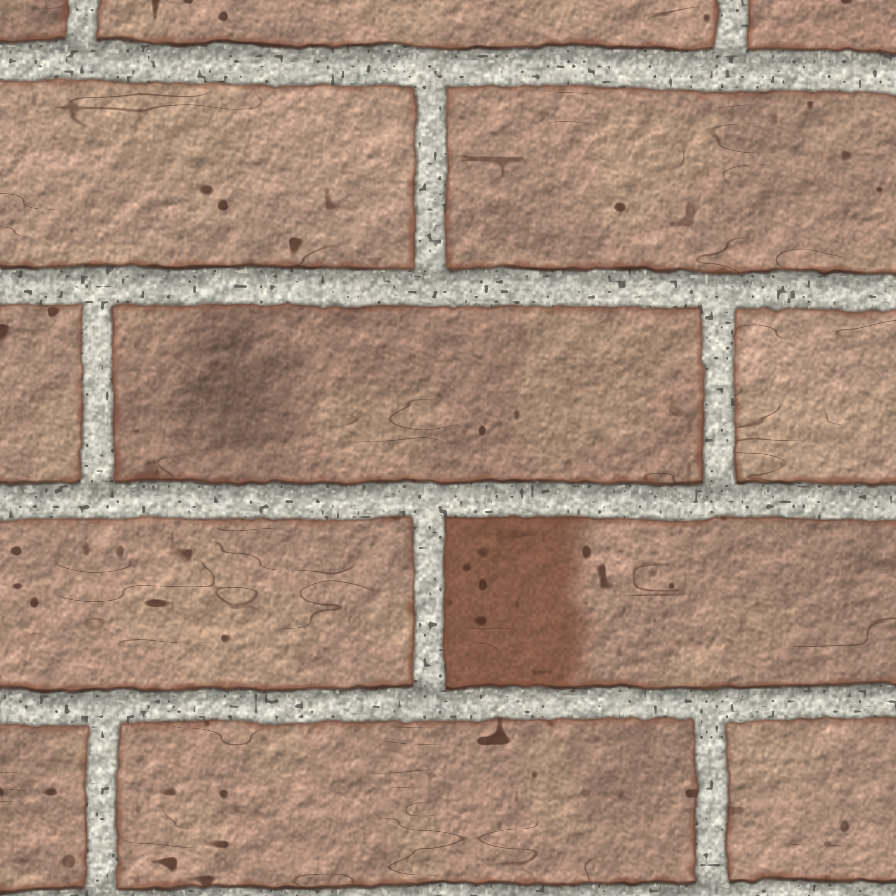
Reproduce this texture procedurally as a Shadertoy shader.

```glsl
// Weathered tan brick wall in running bond with pale, gritty mortar joints.

float hash(vec2 p) {
    vec3 q = fract(p.xyx * 0.1031);
    q += dot(q, q.yzx + 33.33);
    return fract((q.x + q.y) * q.z);
}

float noise(vec2 p) {
    vec2 i = floor(p), f = fract(p);
    f = f * f * (3.0 - 2.0 * f);
    return mix(mix(hash(i), hash(i + vec2(1, 0)), f.x),
               mix(hash(i + vec2(0, 1)), hash(i + vec2(1, 1)), f.x), f.y);
}

float fbm(vec2 p) {
    float sum = 0.0, amp = 0.45;
    for (int i = 0; i < 4; i++) {
        sum += amp * noise(p);
        p = mat2(1.6, 1.2, -1.2, 1.6) * p + 17.3;
        amp *= 0.57;
    }
    return sum;
}

// Brightness change of a rough surface lit from the upper left
float relief(vec2 p, float scale) {
    return fbm(p * scale) - fbm((p + vec2(-0.0018, 0.0034)) * scale);
}

vec3 brickColor(vec2 p, float row, float u, float d, float v) {
    float tone = hash(vec2(floor(u), row) + 41.7);
    float cloud = fbm(p * 7.0 + row * 5.0);
    vec3 col = mix(vec3(0.61, 0.485, 0.42), vec3(0.71, 0.59, 0.51), tone);
    col *= 0.86 + 0.28 * cloud;
    col = mix(col, vec3(0.70, 0.60, 0.49), 0.4 * smoothstep(0.55, 0.8, noise(p * 13.0 + 8.0)));

    // Smooth, red-brown worn end on a single brick
    float worn = 0.0;
    if (row == 2.0 && u > 0.0)
        worn = smoothstep(0.28, 0.22, u + 0.05 * (noise(p * 30.0) - 0.5));
    col = mix(col, vec3(0.49, 0.32, 0.245), 0.8 * worn);

    // Dusky stain on the middle row
    float stain = row == 1.0 ? smoothstep(0.11, 0.0, length((p - vec2(0.26, 0.57)) * vec2(1.0, 0.8))) : 0.0;
    col *= 1.0 - 0.28 * stain * (0.5 + cloud);

    // Bumps, grain, pits and short horizontal cracks
    col *= 1.0 + relief(p, 36.0) * mix(1.55, 0.6, worn);
    col *= 0.91 + 0.18 * noise(p * 290.0);
    float pit = smoothstep(0.84, 0.93, noise(p * 52.0)) * smoothstep(0.5, 0.75, noise(p * 9.0 + 3.0));
    float crack = smoothstep(0.035, 0.0, abs(noise(p * vec2(19.0, 62.0) + 9.0) - 0.5))
                * smoothstep(0.66, 0.82, noise(p * vec2(11.0, 17.0) + 31.0));
    col = mix(col, vec3(0.27, 0.17, 0.13), max(0.75 * pit, 0.5 * crack));

    // Reddish chipped arris
    float chip = smoothstep(-0.009, -0.001, d + 0.007 * (noise(p * 65.0) - 0.5));
    return mix(col, vec3(0.50, 0.31, 0.235), chip * (v > 0.0 ? 0.65 : 0.45));
}

vec3 mortarColor(vec2 p, float d, float v) {
    vec3 col = mix(vec3(0.65, 0.655, 0.615), vec3(0.82, 0.80, 0.745), fbm(p * 24.0));
    col *= 1.0 + 0.75 * relief(p, 75.0);
    col *= 0.84 + 0.32 * noise(p * 260.0);

    // The overhanging upper half is shaded, the lower half catches light
    float shade = smoothstep(-0.002, 0.014, v) * smoothstep(0.034, 0.018, v);
    col *= 1.06 - 0.24 * shade;
    col *= 1.0 - 0.16 * smoothstep(0.008, 0.0, d);

    // Dark and pale sand grains
    float grain = noise(p * 175.0 + 50.0);
    col = mix(col, vec3(0.28, 0.27, 0.25), 0.75 * smoothstep(0.83, 0.93, grain));
    return mix(col, vec3(0.88, 0.86, 0.80), 0.6 * smoothstep(0.2, 0.08, grain));
}

void mainImage(out vec4 fragColor, in vec2 fragCoord) {
    vec2 p = fragCoord / iResolution.y;

    // Wobble the edges, then undo the slight tilt of the courses
    vec2 q = p + 0.006 * (vec2(noise(p * 16.0), noise(p * 16.0 + 70.0)) - 0.5)
               + 0.004 * (vec2(noise(p * 75.0), noise(p * 75.0 + 20.0)) - 0.5);
    float depth = 1.0 - q.y;
    depth -= (q.x - 0.5) * (0.0155 - 0.028 * depth);

    // Courses get shorter towards the bottom
    float k = (0.252 - sqrt(0.0635 - 0.0192 * (depth - 0.0742))) / 0.0096;
    float row = floor(k);
    float v = (round(k) - k) * (0.252 - 0.0096 * k);

    // Alternate courses shift by half a brick
    float odd = mod(row, 2.0);
    float brickWidth = 0.68 + 0.0028 * (3.0 - row) * (3.0 - row);
    float u = (q.x - 0.455 - 0.025 * (1.0 - odd)) / brickWidth + 0.5 * odd;
    float h = abs(u - round(u)) * brickWidth;

    // Signed distance to the brick, negative inside
    vec2 e = 0.005 - vec2(h - 0.0172, abs(v) - mix(0.0225, 0.0178, depth));
    float d = length(max(e, 0.0)) + min(max(e.x, e.y), 0.0) - 0.005;

    float soft = max(0.0012, 0.7 / iResolution.y);
    vec3 col = mix(brickColor(p, row, u, d, v), mortarColor(p, d, v), smoothstep(-soft, soft, d));

    // Contact shadow, strongest below each brick
    float under = v > 0.0 && e.y > e.x ? 0.8 : 0.38;
    float line = smoothstep(0.0036, 0.0005, abs(d)) * (0.45 + 0.55 * noise(p * 40.0 + 12.0));
    col = mix(col, vec3(0.20, 0.13, 0.10), under * line);

    fragColor = vec4(clamp(col, 0.0, 1.0), 1.0);
}
```
